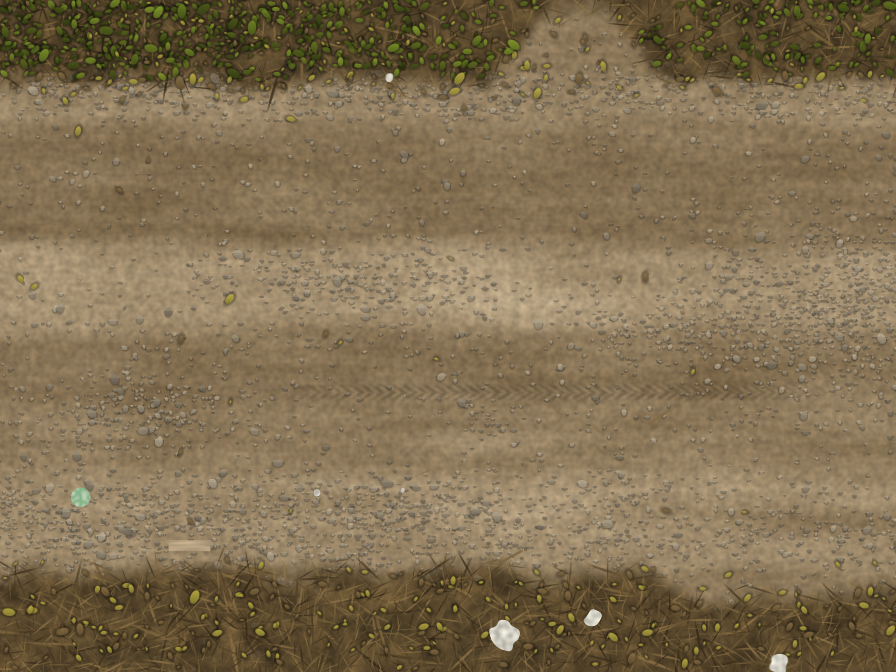
A Shadertoy shader for this texture:

```glsl
#define RUT_SOIL vec3(0.465, 0.385, 0.27)
#define PALE_SOIL vec3(0.705, 0.625, 0.5)
#define VERGE_SOIL vec3(0.285, 0.225, 0.13)
#define STONE vec3(0.59, 0.55, 0.475)
#define STRAW vec3(0.58, 0.47, 0.285)
#define GREEN vec3(0.33, 0.39, 0.11)
#define YELLOW vec3(0.64, 0.59, 0.23)
#define LITTER vec3(0.86, 0.85, 0.8)
#define TREAD_Y 0.416
#define GRAIN 0.085

struct Piece { float dist; vec2 offset, centre; vec3 rnd; };

vec3 hash3(vec2 c, float seed) {
    vec3 k = fract(c.xyx * vec3(0.1031, 0.103, 0.0973) + seed * 0.137);
    k += dot(k, k.yxz + 33.33);
    return fract((k.xxy + k.yzz) * k.zyx);
}

float gradDot(vec2 c, vec2 f) {
    float a = 6.2832 * hash3(c, 0.0).x;
    return dot(vec2(cos(a), sin(a)), f);
}

float noise(vec2 p) {
    vec2 i = floor(p), f = p - i, e = vec2(1, 0);
    vec2 u = f * f * (3.0 - 2.0 * f);
    return 1.4 * mix(mix(gradDot(i, f), gradDot(i + e, f - e), u.x),
        mix(gradDot(i + e.yx, f - e.yx), gradDot(i + 1.0, f - 1.0), u.x), u.y);
}

float fbm(vec2 p) {
    float sum = 0.0, amp = 0.55;
    for (int i = 0; i < 4; i++) {
        sum += amp * noise(p);
        p = mat2(1.9, 0.3, -0.3, 1.9) * p + 17.3;
        amp *= 0.55;
    }
    return sum;
}

float band(float v, float lo, float hi, float soft) {
    return smoothstep(lo - soft, lo + soft, v) * (1.0 - smoothstep(hi - soft, hi + soft, v));
}

float blob(vec2 p, float x, float y, float w, float h) {
    vec2 q = (p - vec2(x, y)) / vec2(w, h);
    return exp(-dot(q, q));
}

// Nearest randomly turned ellipse on a jittered grid
Piece scatter(vec2 p, float cells, float stretch, float seed) {
    Piece best = Piece(9.0, vec2(0), vec2(0), vec3(0));
    vec2 g = p * cells;
    for (int k = 0; k < 9; k++) {
        vec2 c = floor(g) + vec2(k % 3, k / 3) - 1.0;
        vec3 r = hash3(c, seed), s = hash3(c + 71.0, seed);
        vec2 centre = c + 0.15 + 0.7 * r.xy, o = g - centre;
        float a = 6.2832 * r.z;
        vec2 q = mat2(cos(a), sin(a), -sin(a), cos(a)) * o;
        float size = mix(0.16, 0.42, s.x * s.x) * (stretch > 4.0 ? 2.0 : 1.0);
        float d = (length(q * vec2(1, stretch)) - size) / (cells * stretch);
        if (d < best.dist) best = Piece(d, o / size, centre / cells, s);
    }
    return best;
}

float cover(float d) { return smoothstep(0.7, -0.7, d * iResolution.y); }

float topVerge(vec2 p) {
    float edge = 0.875 + 0.11 * band(p.x, 0.77, 0.95, 0.06) + 0.035 * fbm(p * 9.0);
    return smoothstep(-0.018, 0.025, p.y - edge);
}

float bottomVerge(vec2 p) {
    float edge = 0.145 - 0.035 * smoothstep(0.75, 1.2, p.x) + 0.045 * fbm(p * 8.0);
    return smoothstep(0.025, -0.02, p.y - edge);
}

float gravel(vec2 p) {
    float d = 0.06 + 0.5 * band(p.y, 0.16, 0.28, 0.04) * (1.0 - 0.55 * smoothstep(0.55, 0.9, p.x))
        + 0.38 * band(p.y, 0.83, 0.9, 0.025) + 0.75 * blob(p, 1.25, 0.54, 0.17, 0.1)
        + 0.5 * blob(p, 0.53, 0.58, 0.16, 0.045) + 0.6 * blob(p, 0.2, 0.385, 0.13, 0.05)
        + 0.8 * blob(p, 0.735, 0.375, 0.035, 0.02) + 0.4 * blob(p, 0.98, 0.51, 0.1, 0.04);
    return d * (1.0 + 0.6 * noise(p * 14.0));
}

vec3 road(vec2 p) {
    float y = p.y + 0.025 * fbm(p * vec2(3, 7));
    float pale = 0.36 + 0.2 * band(y, 0.815, 0.88, 0.02) - 0.14 * band(y, 0.64, 0.8, 0.03)
        + 0.38 * band(y, 0.515, 0.63, 0.02) - 0.14 * band(y, 0.405, 0.49, 0.02)
        + 0.25 * band(y, 0.15, 0.3, 0.025) + 0.3 * blob(p, 0.75, 0.55, 0.2, 0.035)
        + 0.3 * blob(p, 0.76, 0.34, 0.1, 0.02) + 0.22 * blob(p, 0.85, 0.25, 0.25, 0.05)
        - 0.35 * blob(p, 1.2, 0.225, 0.17, 0.02) - 0.25 * blob(p, 0.88, 0.59, 0.14, 0.015)
        + 0.24 * fbm(p * vec2(3.5, 45)) + 0.28 * fbm(p * vec2(6, 14) + 5.0);
    vec3 col = mix(RUT_SOIL, PALE_SOIL, clamp(pale, -0.15, 1.1));
    // Herringbone tyre print
    float tread = band(p.x, 0.45, 1.22, 0.12) * band(p.y, TREAD_Y - 0.011, TREAD_Y + 0.011, 0.004);
    return col * (1.0 - tread * (0.06 + 0.07 * sin(400.0 * (p.x + 1.4 * abs(p.y - TREAD_Y)))));
}

void mainImage(out vec4 fragColor, in vec2 fragCoord) {
    vec2 p = fragCoord / iResolution.y;
    float verge = max(topVerge(p), bottomVerge(p));
    vec3 col = mix(road(p), VERGE_SOIL * (1.1 + 0.7 * fbm(p * 22.0)), verge * 0.85);
    col *= 1.0 + GRAIN * (noise(p * 150.0) + 1.2 * noise(p * 75.0));
    // Stones, fine to coarse
    for (float k = 0.0; k < 3.0; k++) {
        Piece s = scatter(p, 115.0 - 33.0 * k, 1.35, 3.0 + k);
        float here = step(s.rnd.y, gravel(s.centre) * (1.0 - 0.25 * k)) * (1.0 - 0.8 * verge);
        col *= 1.0 - 0.25 * here * smoothstep(0.003, 0.0, s.dist) * step(s.offset.y, 0.2);
        vec3 tint = STONE * (0.8 + 0.4 * s.rnd.z + 0.13 * clamp(s.offset.y, -1.0, 1.0));
        col = mix(col, tint, 0.75 * here * cover(s.dist));
    }
    // Dry blades and twigs
    for (float k = 0.0; k < 6.0; k++) {
        Piece b = scatter(p, 25.0 + 5.0 * k, 13.0, 20.0 + k);
        float grown = max(bottomVerge(b.centre), 0.7 * topVerge(b.centre));
        vec3 tint = mix(VERGE_SOIL * 0.65, STRAW, b.rnd.z);
        col = mix(col, tint, 0.8 * step(b.rnd.y, grown) * cover(b.dist));
    }
    // Leaves, lush at the upper left
    for (float k = 0.0; k < 4.0; k++) {
        Piece l = scatter(p, 66.0 - 9.0 * k, 1.7, 40.0 + k);
        vec2 c = l.centre;
        float left = smoothstep(0.8, 0.4, c.x) * smoothstep(0.88, 0.93, c.y);
        float right = smoothstep(1.0, 1.1, c.x) * smoothstep(0.95, 0.99, c.y);
        float lush = topVerge(c) * (0.25 + 0.65 * left + 0.55 * right);
        float fallen = 0.002 + 0.1 * band(c.y, 0.85, 0.95, 0.025) + 0.13 * band(c.y, 0.02, 0.15, 0.025);
        float here = step(l.rnd.y, lush * (0.8 + 0.7 * noise(c * 16.0)) + fallen);
        vec3 dry = mix(YELLOW, STRAW * 0.8, step(0.55, l.rnd.z));
        vec3 tint = mix(dry, GREEN * (0.65 + 0.75 * l.rnd.z), step(0.2, lush) * step(0.15, l.rnd.x));
        col *= 1.0 - 0.3 * here * smoothstep(0.005, 0.0, l.dist);
        col = mix(col, tint * (1.0 + 0.18 * l.offset.y), 0.9 * here * cover(l.dist));
    }
    // Litter, lid and board
    float scrap = min(length(p - vec2(0.75, 0.053)) - 0.021, length(p - vec2(0.883, 0.08)) - 0.011);
    scrap = min(scrap, min(length(p - vec2(0.578, 0.881)) - 0.007, length(p - vec2(1.16, 0.01)) - 0.013));
    scrap = min(scrap, min(length(p - vec2(0.6, 0.272)), length(p - vec2(0.472, 0.266))) - 0.005);
    col = mix(col, LITTER * (0.95 + 0.2 * noise(p * 110.0)), cover(scrap + 0.006 * noise(p * 60.0)));
    vec2 lid = p - vec2(0.12, 0.26), board = abs(p - vec2(0.282, 0.188)) - vec2(0.031, 0.008);
    col = mix(col, mix(vec3(0.5, 0.7, 0.52), LITTER, abs(noise(lid * 90.0))), cover(length(lid) - 0.0145));
    col = mix(col, PALE_SOIL * (1.0 + 0.2 * noise(p * vec2(20, 250))), cover(max(board.x, board.y)));
    fragColor = vec4(col, 1);
}
```
